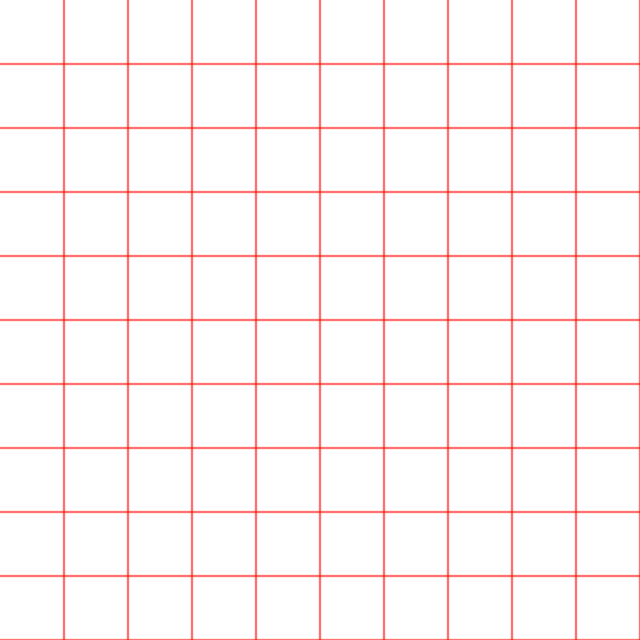
A WebGL 2 fragment shader for this pattern:

```glsl
#version 300 es
precision highp float;
// Square grid of thin translucent red rules on white paper, ten cells each way.
// Each axis measures the distance to its nearest rule and turns it into coverage;
// the two directions are layered, so crossings come out darker.

#define CELLS 10.0
#define LINE_WIDTH 0.0036
#define LINE_OPACITY 0.56
#define LINE_COLOR vec3(1.0, 0.0, 0.0)
#define PAPER_COLOR vec3(1.0)

uniform vec2 u_resolution;
out vec4 fragColor;

// Share of a pixel-wide interval covered by the nearest rule, per axis.
vec2 ruleCoverage(vec2 position, vec2 pixelSize) {
    vec2 index = floor(position * CELLS + 0.5);
    vec2 offset = abs(position - index / CELLS);
    vec2 halfLine = vec2(0.5 * LINE_WIDTH);
    vec2 upper = min(offset + 0.5 * pixelSize, halfLine);
    vec2 lower = max(offset - 0.5 * pixelSize, -halfLine);
    vec2 coverage = clamp((upper - lower) / pixelSize, 0.0, 1.0);
    // Rules close each cell at its right and bottom; the first edges stay open.
    return coverage * step(0.5, index);
}

void main() {
    // Canvas units, measured from the top left corner.
    vec2 position = gl_FragCoord.xy / u_resolution;
    position.y = 1.0 - position.y;

    // Layer the vertical and horizontal rules.
    vec2 ink = LINE_OPACITY * ruleCoverage(position, 1.0 / u_resolution);
    vec3 color = mix(PAPER_COLOR, LINE_COLOR, ink.x);
    color = mix(color, LINE_COLOR, ink.y);

    fragColor = vec4(color, 1.0);
}
```
